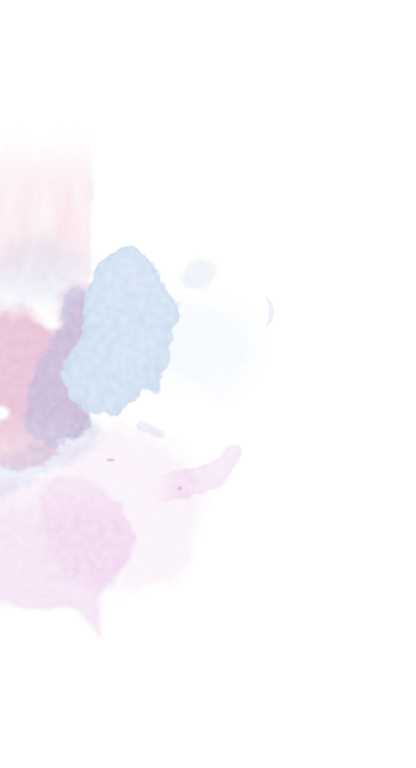
Reproduce this background procedurally as a Shadertoy shader.

```glsl
// Watercolour stains on white paper: rose, blue and lilac washes at the left.
// Each stain is a union of ellipses and tapered strokes with noisy edges;
// its pigment multiplies the paper, with fine grain and a darker drying rim.

const vec3 PEACH = vec3(0.985, 0.915, 0.935);
const vec3 ROSE = vec3(0.915, 0.775, 0.855);
const vec3 MAUVE = vec3(0.885, 0.965, 1.0);
const vec3 BLUE = vec3(0.835, 0.89, 0.955);
const vec3 MIST = vec3(0.915, 0.93, 0.975);
const vec3 PALE_BLUE = vec3(0.965, 0.98, 0.996);
const vec3 LILAC = vec3(0.965, 0.905, 0.965);
const vec3 PALE_LILAC = vec3(0.985, 0.952, 0.982);

// Gradient noise, roughly -0.7 to 0.7
vec2 gradient(vec2 cell) {
    vec3 h = fract(vec3(cell.xyx) * vec3(0.1031, 0.1030, 0.0973));
    h += dot(h, h.yzx + 33.33);
    float angle = 6.2832 * fract((h.x + h.y) * h.z);
    return vec2(cos(angle), sin(angle));
}

float noise(vec2 p) {
    vec2 i = floor(p), f = fract(p);
    vec2 u = f * f * f * (f * (f * 6.0 - 15.0) + 10.0);
    vec2 e = vec2(1.0, 0.0);
    float low = mix(dot(gradient(i), f), dot(gradient(i + e), f - e), u.x);
    float high = mix(dot(gradient(i + e.yx), f - e.yx),
                     dot(gradient(i + 1.0), f - 1.0), u.x);
    return mix(low, high, u.y);
}

float fbm(vec2 p) {
    float sum = 0.0, amp = 0.6;
    for (int i = 0; i < 4; i++) {
        sum += amp * noise(p);
        p = mat2(1.6, 1.2, -1.2, 1.6) * p + 7.3;
        amp *= 0.5;
    }
    return sum;
}

// Distance shapes
float ellipse(vec2 p, vec2 centre, vec2 radius) {
    vec2 q = (p - centre) / radius;
    float k = length(q);
    return k * (k - 1.0) / max(length(q / radius), 0.001);
}

float stroke(vec2 p, vec2 a, vec2 b, float ra, float rb) {
    vec2 ab = b - a;
    float h = clamp(dot(p - a, ab) / dot(ab, ab), 0.0, 1.0);
    return length(p - a - ab * h) - mix(ra, rb, h);
}

float blend(float a, float b, float k) {
    float h = max(k - abs(a - b), 0.0) / k;
    return min(a, b) - h * h * k * 0.25;
}

// Pigment amount: filled area, grain and drying rim
float fillOf(float d, float soft) {
    return 1.0 - smoothstep(-soft, soft, d);
}

float stain(float d, float soft, float grain, float rim) {
    return fillOf(d, soft) * (0.95 + grain + rim * exp(-abs(d) / 0.005));
}

vec3 tint(vec3 paper, vec3 pigment, float amount) {
    return paper * max(mix(vec3(1.0), pigment, amount), 0.0);
}

void mainImage(out vec4 fragColor, in vec2 fragCoord) {
    vec2 p = fragCoord / iResolution.y;
    float px = 1.0 / iResolution.y;
    float crisp = max(px, 0.002);
    float grain = 0.45 * fbm(p * 95.0);
    float cloud = fbm(p * 15.0);
    float ragged = 0.016 * cloud + 0.010 * fbm(p * 48.0 + 3.0);
    vec3 col = vec3(1.0);

    // Peach wash with vertical streaks
    float streak = fbm(p * vec2(36.0, 9.0) + 5.0);
    float wash = fillOf(p.x - 0.119 + 0.5 * ragged, 0.004)
        * (1.0 - smoothstep(0.74, 0.84, p.y + 0.05 * streak))
        * smoothstep(0.60, 0.69, p.y + ragged);
    col = tint(col, PEACH, wash * (0.8 + 0.8 * streak + 0.5 * grain));

    // Blue bloom, which pushes the rose aside
    float bloom = ellipse(p, vec2(0.163, 0.583), vec2(0.057, 0.093));
    bloom = blend(bloom, ellipse(p, vec2(0.137, 0.518), vec2(0.055, 0.057)), 0.02);
    bloom = blend(bloom, ellipse(p, vec2(0.207, 0.594), vec2(0.024, 0.018)), 0.015);
    bloom = blend(bloom, ellipse(p, vec2(0.199, 0.525), vec2(0.018, 0.039)), 0.015) + ragged;
    float outside = 1.0 - fillOf(bloom, crisp);

    // Rose stain with a mauve overlap
    float mauve = stroke(p, vec2(0.105, 0.605), vec2(0.068, 0.480), 0.021, 0.030);
    mauve = blend(mauve, ellipse(p, vec2(0.075, 0.455), vec2(0.039, 0.034)), 0.02) + ragged;
    float rose = ellipse(p, vec2(0.0, 0.525), vec2(0.085, 0.075));
    rose = blend(rose, ellipse(p, vec2(0.02, 0.43), vec2(0.058, 0.040)), 0.03);
    rose = min(rose + ragged, mauve);
    rose = max(rose, -ellipse(p, vec2(0.0, 0.462), vec2(0.012, 0.009)));
    float roseSoft = mix(0.005, 0.018, smoothstep(0.55, 0.62, p.y));
    float fade = mix(0.65, 1.0, smoothstep(0.40, 0.47, p.y));
    col = tint(col, ROSE, outside * fade * stain(rose, roseSoft, 0.5 * grain, 0.05));
    col = tint(col, MAUVE, outside * stain(mauve, 0.005, grain, 0.15));
    col = tint(col, BLUE, stain(bloom, crisp, grain + 0.15 * cloud, 0.2));

    // Blue mist around the bloom
    float haze = ellipse(p, vec2(0.05, 0.648), vec2(0.065, 0.04)) + ragged;
    float band = stroke(p, vec2(0.117, 0.434), vec2(0.0, 0.375), 0.017, 0.024) + ragged;
    float drift = ellipse(p, vec2(0.26, 0.55), vec2(0.068, 0.055)) + 2.0 * ragged;
    col = tint(col, MIST, 0.75 * outside * stain(haze, 0.025, grain, 0.0));
    col = tint(col, MIST, 0.85 * stain(band, 0.010, grain, 0.0));
    col = tint(col, PALE_BLUE, outside * stain(drift, 0.028, grain, 0.0));

    // Lilac pool, its pale spread, curled arm and drip
    float spread = ellipse(p, vec2(0.155, 0.335), vec2(0.107, 0.105)) + 2.0 * ragged;
    float pool = ellipse(p, vec2(0.065, 0.295), vec2(0.108, 0.087));
    pool = blend(pool, ellipse(p, vec2(0.0, 0.29), vec2(0.08, 0.078)), 0.02) + ragged;
    float drip = stroke(p, vec2(0.108, 0.228), vec2(0.131, 0.172), 0.022, 0.001) + 0.3 * ragged;
    float arm = stroke(p, vec2(0.215, 0.362), vec2(0.275, 0.380), 0.018, 0.017);
    arm = blend(arm, stroke(p, vec2(0.280, 0.382), vec2(0.306, 0.412), 0.012, 0.010), 0.012);
    arm += 0.5 * ragged;
    float armFade = smoothstep(0.19, 0.25, p.x);
    float topFade = 1.0 - 0.6 * smoothstep(0.31, 0.39, p.y);
    col = tint(col, PALE_LILAC, stain(spread, 0.016, grain, 0.0));
    col = tint(col, LILAC, topFade * stain(blend(pool, drip, 0.015), 0.006, grain, 0.15));
    col = tint(col, LILAC, 0.8 * armFade * stain(arm, crisp, grain, 0.2));

    // Loose blue marks: patch, crescent and short stroke
    float patchMark = ellipse(p, vec2(0.257, 0.643), vec2(0.019, 0.021)) + ragged;
    float crescent = max(ellipse(p, vec2(0.345, 0.594), vec2(0.0117, 0.018)),
                         -ellipse(p, vec2(0.3385, 0.594), vec2(0.0117, 0.024)));
    float dash = stroke(p, vec2(0.184, 0.446), vec2(0.208, 0.435), 0.006, 0.005) + 0.4 * ragged;
    col = tint(col, MIST, 0.65 * stain(patchMark, 0.006, grain, 0.1));
    col = tint(col, MIST, 0.8 * stain(min(crescent, dash), crisp, grain, 0.1));

    // Specks of pigment
    float speck = min(ellipse(p, vec2(0.144, 0.401), vec2(0.005, 0.002)),
                      ellipse(p, vec2(0.234, 0.364), vec2(0.0025)));
    col = tint(col, ROSE, 0.8 * fillOf(speck, px));

    fragColor = vec4(clamp(col, 0.0, 1.0), 1.0);
}
```
